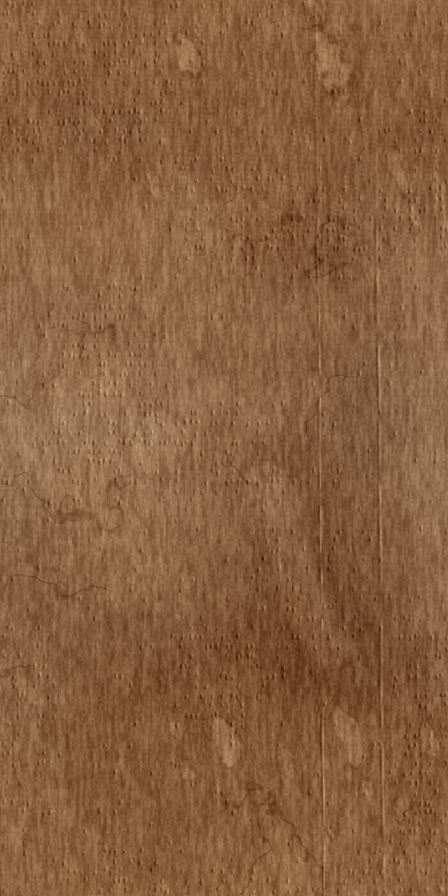
Reproduce this texture procedurally as a Shadertoy shader.

```glsl
// Worn brown wood veneer: fine vertical grain, pores, soft stains, flakes and scratches

const vec3 BROWN = vec3(0.553, 0.396, 0.266);
const vec3 TONE_RAMP = vec3(1.0, 1.04, 0.92);
const vec3 WARMTH = vec3(0.012, -0.006, -0.020);

float hash(vec2 p) {
    return fract(sin(dot(p, vec2(127.1, 311.7))) * 43758.5453);
}

float noise(vec2 p) {
    vec2 i = floor(p), f = fract(p);
    f = f * f * (3.0 - 2.0 * f);
    return mix(mix(hash(i), hash(i + vec2(1, 0)), f.x),
               mix(hash(i + vec2(0, 1)), hash(i + vec2(1, 1)), f.x), f.y);
}

float fbm(vec2 p) {
    float sum = 0.0, amp = 0.5;
    for (int i = 0; i < 5; i++) {
        sum += amp * noise(p);
        p = p * 2.03 + 17.3;
        amp *= 0.5;
    }
    return sum / 0.97;
}

// Soft elliptical spot
float glow(vec2 p, vec2 centre, vec2 size) {
    vec2 q = (p - centre) / size;
    return exp(-dot(q, q));
}

float capsule(vec2 p, vec2 a, vec2 b, float radius) {
    vec2 pa = p - a, ba = b - a;
    return length(pa - ba * clamp(dot(pa, ba) / dot(ba, ba), 0.0, 1.0)) - radius;
}

// Pale inside, dark rim and a faint dark halo
float stain(float d, float lift, float rim) {
    float inside = 1.0 - smoothstep(-0.03, 0.004, d);
    return lift * inside - rim * exp(-pow(d / 0.008, 2.0))
         - 0.5 * lift * exp(-pow((d - 0.03) / 0.05, 2.0));
}

// Short upright dashes scattered over a grid
float pores(vec2 p, vec2 cells, float density) {
    vec2 g = p * cells, id = floor(g);
    vec2 jitter = vec2(hash(id + 3.1), hash(id + 8.7)) - 0.5;
    vec2 q = (fract(g) - 0.5 - 0.4 * jitter) / vec2(0.27, 0.34);
    return (1.0 - smoothstep(0.4, 1.1, length(q))) * step(hash(id), density);
}

// Broken upright scratch with a lit and a shaded side
float scratch(vec2 p, float x, float width, float seed) {
    float d = p.x - x - 0.010 * (1.0 - p.y) - 0.003 * (noise(vec2(p.y * 9.0, seed)) - 0.5);
    float worn = smoothstep(0.3, 0.75, noise(vec2(p.y * 28.0, seed + 5.0)));
    worn *= 1.0 - smoothstep(1.2, 1.9, p.y);
    float lit = exp(-pow(d / width, 2.0));
    float shade = exp(-pow((d + 2.0 * width) / width, 2.0));
    return (0.13 * lit - 0.09 * shade) * (0.25 + worn);
}

// Peeled slivers, gathered near the top and the bottom
float flakes(vec2 p, float px) {
    float sum = 0.0;
    float ragged = fbm(p * vec2(24.0, 16.0)) - 0.5;
    for (int i = 0; i < 16; i++) {
        vec2 seed = vec2(float(i), 4.7);
        float r = hash(seed + 2.3);
        vec2 c = vec2(0.08 + 0.9 * hash(seed), 0.04 + 0.42 * hash(seed + 7.9));
        if (i % 2 == 0) c.y += 1.48;
        vec2 q = p - c;
        q.x += 0.35 * q.y;
        vec2 size = mix(vec2(0.012, 0.03), vec2(0.028, 0.085), r * r);
        float d = length(q / size) - 0.8 + 3.2 * ragged;
        float edge = 0.12 + px / size.x;
        float fill = 1.0 - smoothstep(-edge, edge, d);
        float rim = exp(-pow((d - 0.15) / 0.22, 2.0));
        sum += (0.4 + 0.6 * r) * (0.085 * fill - 0.045 * rim);
    }
    return sum;
}

void mainImage(out vec4 fragColor, in vec2 fragCoord) {
    vec2 p = fragCoord / iResolution.x;
    float px = 1.0 / iResolution.x;
    vec2 warp = vec2(fbm(p * 7.0), fbm(p * 7.0 + 31.0)) - 0.5;
    vec2 w = p + 0.09 * warp;

    // Broad light and shade
    float tone = -0.018 + 0.13 * (fbm(p * vec2(3.0, 4.0) + 2.0) - 0.5);
    tone += 0.085 * glow(p, vec2(0.20, 1.06), vec2(0.50, 0.34));
    tone += 0.060 * glow(p, vec2(1.02, 0.98), vec2(0.16, 0.36));
    tone -= 0.045 * glow(p, vec2(0.82, 0.72), vec2(0.22, 0.42));
    tone -= 0.030 * glow(p, vec2(0.25, 0.52), vec2(0.50, 0.18));

    // Stains and hairline cracks
    float tongue = capsule(w, vec2(0.58, 0.94), vec2(0.72, 0.56), 0.065);
    tone += stain(tongue, 0.045, 0.018);
    tone += stain(length(w - vec2(0.34, 1.0)) - 0.07, 0.022, 0.035);
    float vein = abs(fbm(p * 5.0 + 11.0) - 0.5);
    float veinArea = smoothstep(0.56, 0.74, noise(p * 5.5 + 40.0));
    tone -= 0.075 * veinArea * (1.0 - smoothstep(0.004, 0.014 + px, vein));

    // Fibres and fine speckle
    vec2 fibre = p + vec2(0.006 * noise(p * 6.0), 0.0);
    tone += 0.085 * (noise(fibre * vec2(125.0, 16.0)) - 0.5);
    tone += 0.115 * (noise(fibre * vec2(225.0, 48.0)) - 0.5);
    tone += 0.080 * (noise(p * vec2(240.0, 190.0)) - 0.5);

    // Pores with a lit right edge
    float density = 0.04 + 0.28 * smoothstep(0.45, 0.75, noise(p * 4.0 + 9.0));
    density += 0.18 * (1.0 - smoothstep(-0.05, 0.03, tongue));
    vec2 cells = vec2(88.0, 46.0);
    tone -= 0.12 * pores(p, cells, density);
    tone += 0.08 * pores(p - vec2(0.005, 0.003), cells, density);

    // Scratches and flakes
    tone += scratch(p, 0.715, max(0.0022, px * 0.6), 1.0);
    tone += scratch(p, 0.848, max(0.0028, px * 0.6), 6.0);
    tone += flakes(p, px);

    float warm = abs(p.y - 1.05) * 1.6 - 0.7 + 1.5 * (fbm(p * 3.5 + 50.0) - 0.5);
    vec3 colour = BROWN + tone * TONE_RAMP + warm * WARMTH;
    fragColor = vec4(clamp(colour, 0.0, 1.0), 1.0);
}
```
